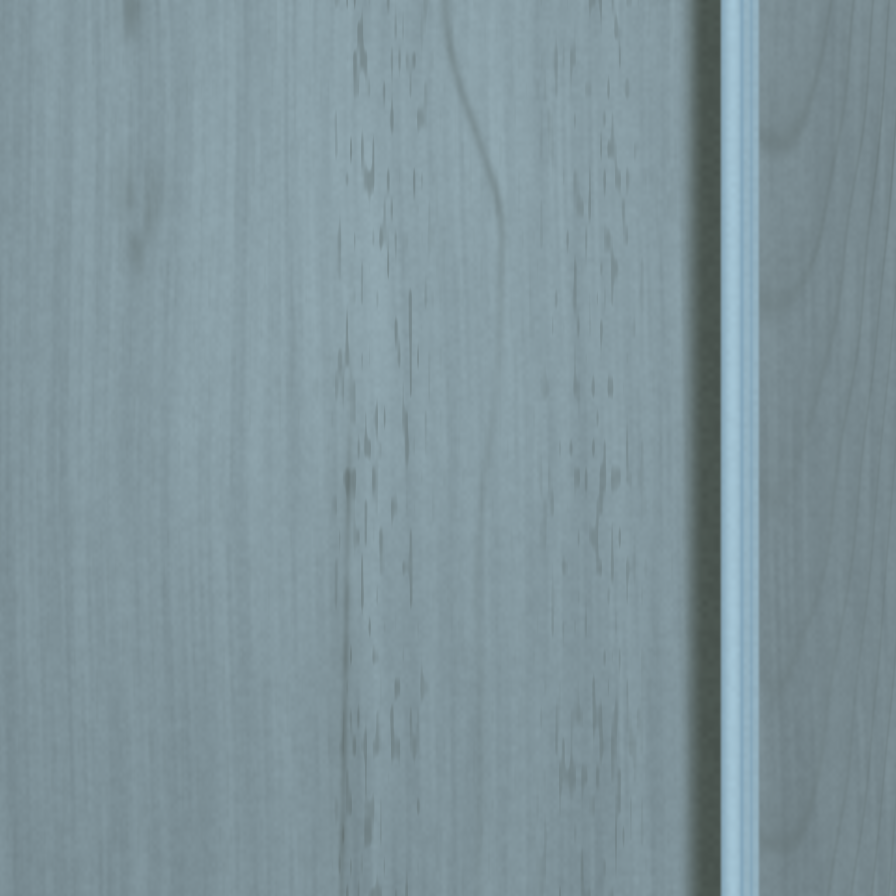
Reproduce this texture procedurally as a WebGL 2 fragment shader.

```glsl
#version 300 es
precision highp float;

uniform vec2 u_resolution;
out vec4 outColor;

// Colours
const vec3 WOOD = vec3(0.525, 0.605, 0.635);
const vec3 WOOD_RIGHT = vec3(0.492, 0.562, 0.587);
const vec3 VEIN = vec3(0.37, 0.42, 0.42);
const vec3 GROOVE = vec3(0.29, 0.33, 0.31);
const vec3 BEAD = vec3(0.61, 0.73, 0.79);
const vec3 BEAD_LINE = vec3(0.48, 0.62, 0.71);

// Layout across the canvas
const float GROOVE_START = 0.755;
const float GROOVE_DEEP = 0.787;
const float BEAD_LEFT = 0.805;
const float BEAD_RIGHT = 0.847;
const float STREAK_X = 0.381;
const float FLAME_X = 0.155;
const float ARCH_X = 0.865;

// Strengths
const float BROAD_GRAIN = 0.065;
const float FINE_GRAIN = 0.055;
const float SPECKLE = 0.028;
const float PORE_DEPTH = 0.36;
const float ARCH_STEEPNESS = 45.0;
const float ARCH_SPACING = 0.195;

float hash(vec2 p) {
    return fract(sin(dot(p, vec2(127.1, 311.7))) * 43758.5453);
}

float noise(vec2 p) {
    vec2 i = floor(p), f = fract(p);
    f = f * f * (3.0 - 2.0 * f);
    return mix(mix(hash(i), hash(i + vec2(1, 0)), f.x),
               mix(hash(i + vec2(0, 1)), hash(i + vec2(1, 1)), f.x), f.y);
}

float bump(float x, float width) {
    return exp(-x * x / (width * width));
}

// 1 between a and b, with edges of the given softness
float band(float x, float a, float b, float soft) {
    return smoothstep(a - soft, a + soft, x) * (1.0 - smoothstep(b - soft, b + soft, x));
}

// Centre of the long wandering vein at height y
float veinPath(float y) {
    return 0.497 + 0.065 * smoothstep(0.0, 0.28, 1.0 - y)
         - 0.028 * smoothstep(0.32, 0.68, 1.0 - y) + 0.008 * (noise(vec2(y * 9.0, 4.0)) - 0.5);
}

// Nested U-shaped growth rings, darkest on the ring's lower side
float arches(vec2 p) {
    float d = p.x - ARCH_X;
    float wobble = 0.05 * (noise(p * vec2(22.0, 8.0)) - 0.5);
    float ring = fract((p.y - ARCH_STEEPNESS * d * d + wobble - 0.44) / ARCH_SPACING + 0.5) - 0.5;
    float strength = 0.25 + 0.75 * noise(p * vec2(18.0, 5.0) + 7.0);
    return strength * (bump(ring, 0.09) + 0.35 * bump(ring - 0.2, 0.16));
}

float flame(vec2 p) {
    float y = p.y - 0.75;
    float width = 0.011 + 0.12 * max(y + 0.06, 0.0);
    float low = bump(abs(p.x - FLAME_X) - 0.15 * max(y, 0.0), width) * bump(y, 0.06);
    float high = bump(p.x - FLAME_X + 0.01, 0.014) * bump(p.y - 0.99, 0.035);
    return (low + high) * noise(p * vec2(90.0, 28.0));
}

vec3 wood(vec2 p) {
    float right = step(BEAD_LEFT, p.x);
    // Lighting: brightest in the upper middle
    float light = 0.96 + 0.09 * bump(length((p - vec2(0.45, 0.72)) * vec2(1.0, 0.75)), 0.38);
    light -= 0.03 * (1.0 - p.y);

    // Vertical grain, bending gently
    float bend = 0.035 * (noise(vec2(p.x * 5.0, p.y * 2.2)) - 0.5);
    float x = p.x + bend;
    float broad = noise(vec2(x * 48.0, p.y * 1.6)) - 0.5;
    float fine = noise(vec2(x * 190.0, p.y * 6.0)) - 0.5;
    light += BROAD_GRAIN * broad + FINE_GRAIN * fine;
    light += SPECKLE * (noise(p * vec2(260.0, 200.0)) + noise(p * 110.0) - 1.0);
    vec3 color = mix(WOOD, WOOD_RIGHT, right) * light;

    // Short dark pores gathered in two bands
    float poreZone = band(p.x, 0.375, 0.475, 0.012) + 0.8 * band(p.x, 0.61, 0.71, 0.02) + 0.15;
    float pore = smoothstep(0.66, 0.95, noise(vec2(p.x * 240.0, p.y * 30.0)));
    float dark = PORE_DEPTH * pore * poreZone * (1.0 - 0.7 * right);

    // Long vein, straight streak, flame and arches
    float fade = mix(0.18, 0.42, smoothstep(0.45, 0.9, p.y));
    dark += fade * bump(p.x - veinPath(p.y), 0.0055) * (0.4 + 0.7 * noise(p * vec2(40.0, 14.0)));
    float streak = bump(p.x - STREAK_X - 0.018 * p.y, 0.0035) + 0.3 * bump(p.x - STREAK_X, 0.02);
    dark += 0.6 * streak * (1.0 - smoothstep(0.1, 0.85, p.y)) * (0.3 + 0.7 * noise(vec2(3.0, p.y * 30.0)));
    dark += 0.5 * flame(p) + 0.38 * right * arches(p);
    return mix(color, VEIN, clamp(dark, 0.0, 0.85));
}

void main() {
    vec2 p = gl_FragCoord.xy / u_resolution;
    float soft = max(0.0025, 1.0 / u_resolution.x);
    vec3 color = wood(p);

    // Shadowed groove
    float shade = smoothstep(GROOVE_START, GROOVE_DEEP, p.x) * (1.0 - smoothstep(BEAD_LEFT - soft, BEAD_LEFT + soft, p.x));
    color = mix(color, GROOVE * (0.96 + 0.08 * noise(p * 150.0)), shade);

    // Bright bead with two fine lines
    float t = (p.x - BEAD_LEFT) / (BEAD_RIGHT - BEAD_LEFT);
    vec3 bead = BEAD * (0.95 + 0.1 * bump(t - 0.3, 0.2) + 0.03 * (noise(p * 160.0) - 0.5));
    bead = mix(bead, BEAD_LINE, 0.65 * bump(t - 0.55, 0.06) + 0.5 * bump(t - 0.8, 0.05) + 0.5 * bump(t, 0.12));
    color = mix(color, bead, band(p.x, BEAD_LEFT, BEAD_RIGHT, soft));

    outColor = vec4(color, 1.0);
}
```
